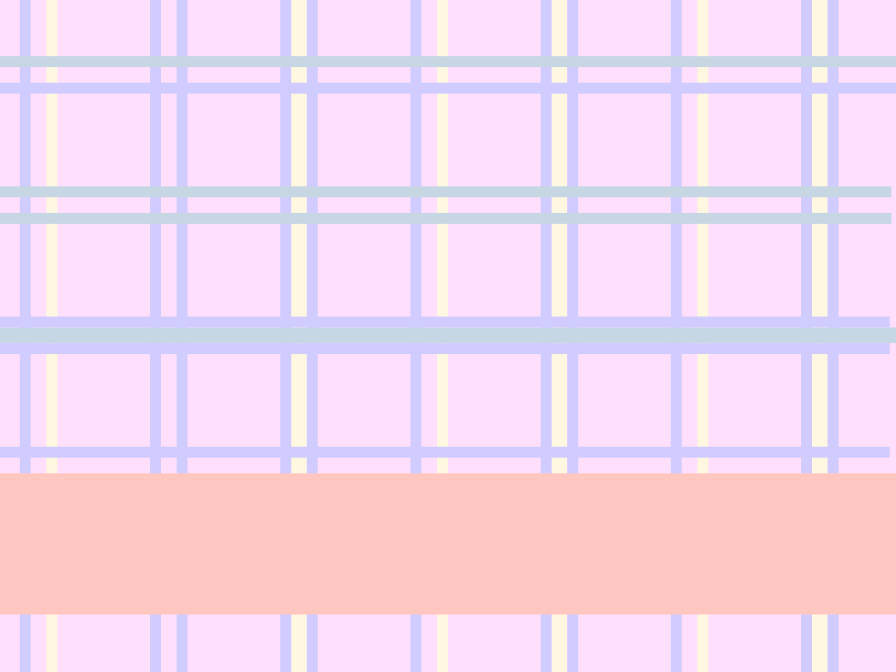
A Shadertoy shader for this pattern:

```glsl
// Pastel plaid: paired stripes on a pink ground, crossed by paired bars and a coral band.

// Lengths are fractions of the canvas height; rows are measured from the top.
const int COLUMNS = 7;
const int ROWS = 4;
const float PERIOD = 0.19375;
const float FIRST_COLUMN = 0.0295;
const float FIRST_ROW = 0.0835;
const float LINE_WIDTH = 0.0163;
const float PAIR_OFFSET = 0.0396;      // from one line of a pair to the other
const float FULL_WIDTH = 10.0;         // beyond the right edge
const float SHORT_END = 1.3264;        // where the second row stops
const float SHORTER_END = 1.3241;      // where the later rows stop

const vec3 PINK = vec3(1.00, 0.875, 0.988);
const vec3 CORAL = vec3(1.00, 0.78, 0.75);
const vec3 LAVENDER = vec3(0.82, 0.80, 1.00);
const vec3 TEAL = vec3(0.78, 0.84, 0.89);
const vec3 CREAM = vec3(1.00, 0.97, 0.88);

// Smoothed coverage of the interval from start to end.
float band(float x, float start, float end, float soft) {
    return clamp((x - start) / soft + 0.5, 0.0, 1.0)
         * clamp((end - x) / soft + 0.5, 0.0, 1.0);
}

// Vertical pairs: the second line and the filled gap vary by column.
vec3 drawColumns(vec3 color, float x, float soft) {
    for (int i = 0; i < COLUMNS; i++) {
        float first = FIRST_COLUMN + PERIOD * float(i);
        float second = first + PAIR_OFFSET;
        bool filled = i > 0 && i % 2 == 0;
        bool creamLine = i == 0 || (i > 1 && !filled);

        if (filled) color = mix(color, CREAM, band(x, first + LINE_WIDTH, second, soft));
        color = mix(color, LAVENDER, band(x, first, first + LINE_WIDTH, soft));
        color = mix(color, creamLine ? CREAM : LAVENDER,
                    band(x, second, second + LINE_WIDTH, soft));
    }
    return color;
}

// Horizontal pairs lie over the columns; the last one opens into the coral band.
vec3 drawRows(vec3 color, vec2 p, float soft) {
    for (int i = 0; i < ROWS; i++) {
        float first = FIRST_ROW + PERIOD * float(i);
        float second = first + PAIR_OFFSET;
        float right = i == 0 ? FULL_WIDTH : i == 1 ? SHORT_END : SHORTER_END;
        float reach = clamp((right - p.x) / soft + 0.5, 0.0, 1.0);

        if (i == 2) color = mix(color, TEAL, band(p.y, first + LINE_WIDTH, second, soft));
        color = mix(color, i < 2 ? TEAL : LAVENDER,
                    reach * band(p.y, first, first + LINE_WIDTH, soft));

        if (i == ROWS - 1) {
            float bandEnd = second + PERIOD + LINE_WIDTH;
            color = mix(color, CORAL, band(p.y, second, bandEnd, soft));
        } else {
            color = mix(color, i == 1 ? TEAL : LAVENDER,
                        reach * band(p.y, second, second + LINE_WIDTH, soft));
        }
    }
    return color;
}

void mainImage(out vec4 fragColor, in vec2 fragCoord) {
    float soft = 1.0 / iResolution.y;
    vec2 p = fragCoord * soft;
    p.y = 1.0 - p.y;

    vec3 color = drawColumns(PINK, p.x, soft);
    color = drawRows(color, p, soft);
    fragColor = vec4(color, 1.0);
}
```
